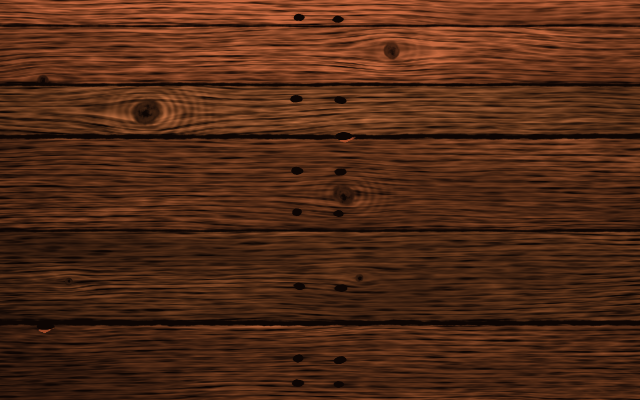
Reproduce this texture procedurally as a Shadertoy shader.

```glsl
// Six weathered wooden planks with dark gaps, knots, paired nail holes and raised grain.
// Grain is stretched cellular noise and layered sines, bent around each knot
// like a stream; one tone value then drives a brown colour ramp.
const vec3 SHADOW = vec3(0.05, 0.02, 0.013);
const vec3 BROWN = vec3(0.37, 0.192, 0.10);
const vec3 LIT = vec3(0.68, 0.375, 0.23);
const vec3 FRESH = vec3(0.72, 0.33, 0.18);
// Gaps: height from the top, half width
const vec2 GAPS[5] = vec2[5](vec2(0.065, 0.0024), vec2(0.212, 0.0036),
    vec2(0.342, 0.0054), vec2(0.577, 0.0028), vec2(0.808, 0.0058));
// Knots: centre, radius
const vec3 KNOTS[6] = vec3[6](vec3(0.981, 0.125, 0.019), vec3(0.108, 0.203, 0.014),
    vec3(0.367, 0.281, 0.033), vec3(0.859, 0.489, 0.025),
    vec3(0.898, 0.695, 0.011), vec3(0.173, 0.704, 0.009));
const float NAIL_ROWS[7] = float[7](0.044, 0.247, 0.426, 0.531, 0.716, 0.897, 0.957);
const vec2 CHIPS[2] = vec2[2](vec2(0.112, 0.828), vec2(0.862, 0.352));

vec2 hash2(vec2 p) {
    return fract(sin(vec2(dot(p, vec2(127.1, 311.7)), dot(p, vec2(269.5, 183.3)))) * 43758.5);
}
// Distance to the nearest scattered point
float cellular(vec2 p) {
    vec2 cell = floor(p), f = p - cell;
    float nearest = 2.0;
    for (int i = 0; i < 9; i++) {
        vec2 o = vec2(i % 3, i / 3) - 1.0;
        nearest = min(nearest, length(o + hash2(cell + o) - f));
    }
    return nearest;
}
// Layered, rotated sines, about -1 to 1
float waves(vec2 p, float seed) {
    float sum = 0.0, amp = 0.5;
    for (int i = 0; i < 5; i++) {
        sum += amp * sin(p.x + seed + 1.7 * sin(p.y + seed * 1.3));
        p = mat2(1.25, 1.0, -1.0, 1.25) * p;
        seed += 2.1;
        amp *= 0.6;
    }
    return sum;
}
float plankAt(float y) {
    float n = 0.0;
    for (int i = 0; i < 5; i++) n += step(GAPS[i].x, y);
    return n;
}
// Height across the grain after the knots have pushed it aside
float bendGrain(vec2 p, float plank) {
    float g = p.y;
    for (int i = 0; i < 6; i++) {
        if (plankAt(KNOTS[i].y) != plank) continue;
        vec2 d = p - KNOTS[i].xy, q = d * vec2(0.45, 1.0);
        float reach = 3.0 * KNOTS[i].z * KNOTS[i].z;
        g -= 0.85 * d.y * reach / (dot(q, q) + reach);
    }
    return g + 0.014 * waves(vec2(p.x * 2.2, p.y * 8.0), plank * 4.7);
}
// Tone of the raised fibres, centred on zero
float fibreTone(float x, float g, float seed) {
    float blotch = waves(vec2(x * 2.2, g * 15.0), seed);
    float rough = 0.8 + 0.4 * blotch;
    float rings = sin(g * 250.0 + 2.0 * waves(vec2(x * 2.5, g * 35.0), seed));
    float groove = sin(g * 480.0 + 2.2 * waves(vec2(x * 3.5, g * 45.0), seed + 3.0));
    float lines = 0.10 - 0.26 * smoothstep(0.25, 0.95, groove);
    float fibre = cellular(vec2(x * 7.0 + seed, g * 115.0)) - 0.46;
    float hairs = cellular(vec2(x * 22.0, g * 185.0 + seed)) - 0.46;
    float pits = smoothstep(0.32, 0.1, cellular(vec2(x * 8.0, g * 62.0 + seed)));
    return 0.11 * blotch + rough * (0.05 * rings + lines + 0.42 * fibre + 0.32 * hairs) - 0.17 * pits;
}

void mainImage(out vec4 fragColor, in vec2 fragCoord) {
    float px = 1.0 / iResolution.y;
    vec2 p = vec2(fragCoord.x, iResolution.y - fragCoord.y) * px;
    float side = fragCoord.x / iResolution.x - 0.58;
    float plank = plankAt(p.y);
    float rough = waves(p * 55.0, 1.0), ragged = waves(p * 130.0, 4.0);
    // Light falls from the top, fading to the sides
    float light = 0.375 + 0.43 * exp(-3.3 * p.y) - 0.5 * side * side;
    float tone = light + (0.55 + light) * fibreTone(p.x, bendGrain(p, plank), plank * 7.3);
    // Knots: uneven rings outside, dark rough core inside
    for (int i = 0; i < 6; i++) {
        if (plankAt(KNOTS[i].y) != plank) continue;
        vec2 d = p - KNOTS[i].xy;
        float radius = KNOTS[i].z, r = length(d);
        vec2 q = (d - vec2(radius, 0.0)) * vec2(0.65, 1.0);
        float halo = exp(-dot(q, q) / (4.0 * radius * radius));
        float ring = sin(length(d * vec2(0.75, 1.0)) * 430.0 + 2.0 * waves(d * 25.0, 2.0));
        tone += 150.0 * radius * radius * halo * (ring + 0.3);
        tone -= 0.2 * exp(-abs(d.x + radius) / radius - 30.0 * d.y * d.y / (radius * radius));
        float core = smoothstep(1.2, 0.85, r / radius + 0.2 * rough);
        float coreTone = light * 0.5 + 0.02 * sin(r * 600.0 + 3.0 * rough) + 0.07 * ragged;
        coreTone -= 0.22 * smoothstep(0.6, 0.1, r / radius + 0.3 * ragged);
        tone = mix(tone, coreTone, core);
    }
    // Nail holes in pairs, each with a split along the grain
    for (int i = 0; i < 14; i++) {
        vec2 jitter = hash2(vec2(i, 5)) - 0.5;
        float right = float(i % 2);
        vec2 d = p - vec2(0.745 + 0.104 * right, NAIL_ROWS[i / 2] + 0.004 * right);
        d -= jitter * vec2(0.008, 0.002);
        float hole = length(d / vec2(0.0145 + 0.004 * jitter.y, 0.0088)) + 0.2 * rough + 0.15 * ragged;
        tone -= 0.3 * exp(-abs(d.x) / 0.018 - d.y * d.y / 0.00003);
        tone = mix(tone, 0.0, smoothstep(1.15, 0.85, hole));
    }
    // Gaps: shaded plank bottom above, lit rim below
    for (int i = 0; i < 5; i++) {
        float d = p.y - GAPS[i].x + 0.0012 * waves(vec2(p.x * 14.0, float(i)), float(i) * 3.0);
        float beyond = abs(d) - GAPS[i].y * (1.0 + 0.25 * rough + 0.2 * ragged);
        tone += (d > 0.0 ? 0.12 : -0.22) * exp(-max(beyond, 0.0) / 0.004);
        tone = mix(tone, 0.0, smoothstep(px, -px, beyond));
    }
    // Ramp from shadow to lit wood, with a warmer or yellower tint per plank
    tone = clamp(tone, 0.0, 1.1);
    vec3 color = mix(SHADOW, BROWN, min(tone * 2.0, 1.0));
    color = mix(color, LIT, max(tone * 2.0 - 1.0, 0.0));
    color *= mix(vec3(1.04, 0.97, 0.94), vec3(0.98, 1.03, 0.97), hash2(vec2(plank, 2.0)).x);
    // Splintered chips of fresh wood, each under a dark bite
    for (int i = 0; i < 2; i++) {
        vec2 d = p - CHIPS[i];
        float bite = length((d + vec2(0.0, 0.011)) / vec2(0.022, 0.009)) + 0.2 * rough;
        float chip = length(vec2(d.x, d.y + 0.3 * abs(d.x)) / vec2(0.022, 0.005)) + 0.4 * ragged;
        color = mix(color, FRESH, 0.8 * smoothstep(1.1, 0.6, chip));
        color = mix(color, SHADOW, smoothstep(1.1, 0.9, bite));
    }
    fragColor = vec4(color, 1.0);
}
```
